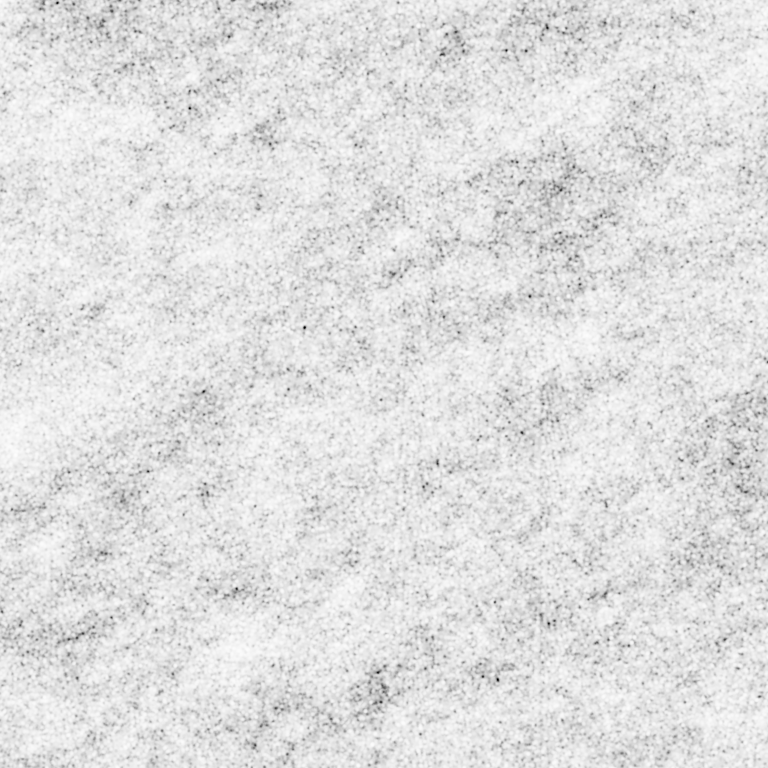
Give the GLSL for this texture, as a WebGL 2 fragment shader.

```glsl
#version 300 es
precision highp float;
// Pale weathered paper: fine grey speckle gathered into slanted cloudy smudges.

uniform vec2 u_resolution;
out vec4 fragColor;

const float SLANT = 0.4;          // direction of the smudges, radians
const int SMUDGE_OCTAVES = 6;
const float UNIT_SPREAD = 2.19;   // scales spot noise to unit deviation

vec3 hash3(vec2 cell, float seed) {
    vec3 p = fract(vec3(cell.xyx + seed * 17.3) * vec3(0.1031, 0.1030, 0.0973));
    p += dot(p, p.yxz + 33.33);
    return fract((p.xxy + p.yzz) * p.zyx);
}

mat2 rotation(float angle) {
    float c = cos(angle), s = sin(angle);
    return mat2(c, -s, s, c);
}

// Cellular noise: each cell holds one soft, jittered spot, light or dark.
float spotNoise(vec2 p, float seed) {
    vec2 cell = floor(p);
    float sum = 0.0;
    for (int y = -1; y <= 1; y++) {
        for (int x = -1; x <= 1; x++) {
            vec2 neighbour = cell + vec2(x, y);
            vec3 rnd = hash3(neighbour, seed);
            vec2 offset = p - neighbour - rnd.xy;
            float falloff = max(0.0, 1.0 - dot(offset, offset));
            sum += falloff * falloff * (2.0 * rnd.z - 1.0);
        }
    }
    return sum * UNIT_SPREAD;
}

// Equal-weight octaves, from broad clouds down to short streaks.
float smudges(vec2 p, vec2 stretch, float weight) {
    float sum = 0.0;
    float frequency = 4.0;
    for (int i = 0; i < SMUDGE_OCTAVES; i++) {
        sum += weight * spotNoise(p * stretch * frequency + 5.7, float(i) + 1.0);
        frequency *= 2.0;
    }
    return sum;
}

// Exponential response: mostly pale, with rare deep specks.
float paperTone(float density, float medianInk, float contrast) {
    return clamp(1.0 - medianInk * exp(contrast * density), 0.0, 1.0);
}

void main() {
    vec2 uv = gl_FragCoord.xy / min(u_resolution.x, u_resolution.y);
    vec2 slanted = rotation(SLANT) * uv;

    float clouds = smudges(slanted, vec2(0.65, 1.2), 0.26);
    float grain = 0.77 * spotNoise(uv * 270.0, 9.0);

    float tone = paperTone(clouds + grain, 0.106, 0.51);
    fragColor = vec4(vec3(tone), 1.0);
}
```
